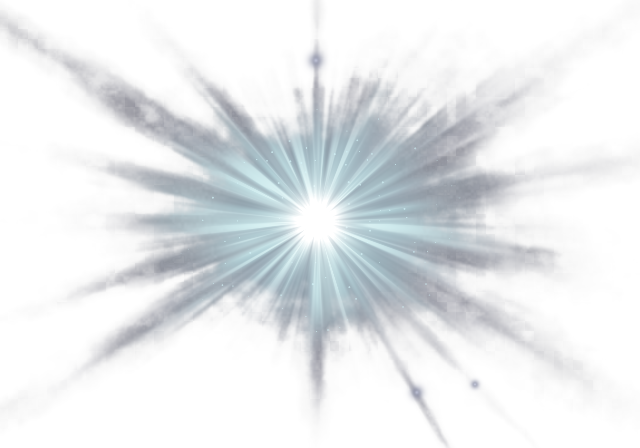
A Shadertoy shader for this background:

```glsl
// A white-hot starburst: pale teal rays inside a ragged grey smoke halo on white.
// Angular lobes set how far the smoke reaches; polar noise cuts it into streaks,
// and plane noise roughens its edge and breaks up the tips.

// Hash without sine
float hash(vec2 p) {
    vec3 q = fract(p.xyx * 0.1031);
    q += dot(q, q.yzx + 33.33);
    return fract((q.x + q.y) * q.z);
}

// Value noise whose x axis repeats after "period" cells
float noise(vec2 p, float period) {
    vec2 i = floor(p), f = fract(p);
    f = f * f * (3.0 - 2.0 * f);
    float x0 = mod(i.x, period), x1 = mod(i.x + 1.0, period);
    return mix(mix(hash(vec2(x0, i.y)), hash(vec2(x1, i.y)), f.x),
               mix(hash(vec2(x0, i.y + 1.0)), hash(vec2(x1, i.y + 1.0)), f.x), f.y);
}

float fbm(vec2 p) {
    float sum = 0.0, gain = 0.53;
    for (int i = 0; i < 4; i++) {
        sum += gain * noise(p, 512.0);
        p = p * 2.03 + 7.3;
        gain *= 0.5;
    }
    return sum;
}

// Streaks that run outward: "count" cells around the circle
float streaks(float turn, float r, float count) {
    return noise(vec2(turn * count, r * 6.0 + count), count);
}

// Distance from the centre to the smoke edge; lobes are (degrees, length, width)
float smokeReach(float angle) {
    const vec3 lobes[15] = vec3[15](
        vec3(33, 0.38, 6), vec3(11, 0.27, 5), vec3(-10, 0.22, 7),
        vec3(-31, 0.34, 7), vec3(-46, 0.26, 2), vec3(-60, 0.37, 1.6),
        vec3(-90, 0.22, 4), vec3(-148, 0.50, 5), vec3(-163, 0.31, 4),
        vec3(180, 0.22, 7), vec3(166, 0.30, 4), vec3(148, 0.53, 5),
        vec3(130, 0.18, 5), vec3(90, 0.27, 2), vec3(58, 0.10, 18));
    float lobe = 0.0;
    for (int i = 0; i < 15; i++) {
        float d = mod(angle - lobes[i].x + 180.0, 360.0) - 180.0;
        lobe = max(lobe, lobes[i].y * exp(-pow(abs(d) / lobes[i].z, 1.5)));
    }
    float c = cos(radians(angle));
    return 0.26 + 0.04 * c + 0.06 * c * c + lobe;
}

void mainImage(out vec4 fragColor, in vec2 fragCoord) {
    vec2 uv = (fragCoord - 0.5 * iResolution.xy) / iResolution.y;
    vec2 p = uv - vec2(-0.006, 0.006);
    float r = length(p);
    float theta = atan(p.y, p.x + 1e-6);
    float turn = theta / 6.28318 + 0.5;
    float fine = streaks(turn, r, 190.0);
    float medium = streaks(turn, r, 84.0);
    float broad = streaks(turn, r, 31.0);
    float outer = smoothstep(0.14, 0.30, r);
    float tip = smoothstep(0.26, 0.50, r);

    // Smoke with a streaked, slightly blocky edge
    float rough = fbm(uv * 24.0 + 40.0) - 0.5;
    float grain = noise(uv * 150.0 + 200.0, 512.0) - 0.5;
    float block = hash(floor(uv * 46.0) + 90.0) - 0.5;
    float ratio = r / smokeReach(degrees(theta));
    ratio += rough * 0.45 + outer * (0.30 * (medium - 0.5) + 0.22 * (fine - 0.5));
    ratio += block * 0.09 * outer;
    float density = smoothstep(1.08, 0.55, ratio);
    density *= 1.0 - 0.35 * smoothstep(0.28, 0.62, r);
    density *= mix(1.0, smoothstep(-0.28, 0.16, rough), 0.75 * tip);
    density *= 1.0 + outer * (0.35 * (broad - 0.5) + 0.3 * grain + 0.22 * block);

    // A pale gap parts the lower right spikes from the halo
    vec2 gap = (p - vec2(0.20, -0.265)) / 0.065;
    density *= 1.0 - 0.8 * exp(-dot(gap, gap));
    density = clamp(density, 0.0, 1.0);
    vec3 smoke = mix(vec3(0.61, 0.66, 0.71), vec3(0.64, 0.64, 0.68), outer);
    smoke += 0.10 * (fine - 0.5) + 0.08 * (medium - 0.5) + 0.06 * grain * outer;
    vec3 color = mix(vec3(1), smoke, density);

    // Thin neutral haze just past the smoke
    color -= 0.035 * smoothstep(1.45, 0.9, ratio) * (0.5 + broad);

    // Teal light, widest to the sides
    float tealReach = 0.18 + 0.08 * cos(theta) * cos(theta) + 0.14 * (broad - 0.45);
    float teal = exp(-pow(r / tealReach, 2.0)) * (0.25 + 0.9 * medium);
    color = mix(color, vec3(0.72, 0.87, 0.89), clamp(teal * density, 0.0, 1.0));

    // Thin bright rays of uneven length
    float ray = smoothstep(0.52, 0.85, 0.5 * fine + 0.5 * medium);
    ray += 0.6 * smoothstep(0.55, 0.95, broad);
    float rayReach = 0.13 + 0.12 * broad + 0.04 * abs(cos(theta));
    ray = min(ray, 1.0) * exp(-pow(r / rayReach, 2.0));
    color = mix(color, vec3(0.88, 0.98, 0.98), 0.85 * ray * density);

    // Sparks: one jittered dot in some cells
    vec2 cell = floor(uv * 40.0);
    vec2 jitter = 0.2 + 0.6 * vec2(hash(cell + 11.0), hash(cell + 57.0));
    float size = 0.06 + 0.08 * hash(cell + 83.0);
    float spark = smoothstep(size, size * 0.3, length(fract(uv * 40.0) - jitter));
    spark *= step(0.76, hash(cell + 31.0)) * smoothstep(0.36, 0.24, r);
    color = mix(color, vec3(0.82, 0.95, 0.97), 0.7 * spark * density);

    // Dark knots on the thin spikes: (x, y, radius)
    vec3 knots[3] = vec3[3](vec3(-0.009, 0.365, 0.016),
        vec3(0.216, -0.376, 0.014), vec3(0.346, -0.358, 0.009));
    for (int i = 0; i < 3; i++) {
        float d = length(uv - knots[i].xy) / knots[i].z;
        color = mix(color, vec3(0.50, 0.52, 0.62), 0.75 * exp(-d * d));
        color += 0.15 * exp(-d * d * 12.0);
    }

    // White core and its rayed halo
    float core = exp(-pow(r / 0.056, 2.6)) + 0.7 * exp(-pow(r / 0.09, 2.0)) * (0.25 + medium);
    color = mix(color, vec3(1), clamp(core, 0.0, 1.0));
    fragColor = vec4(clamp(color, 0.0, 1.0), 1.0);
}
```
